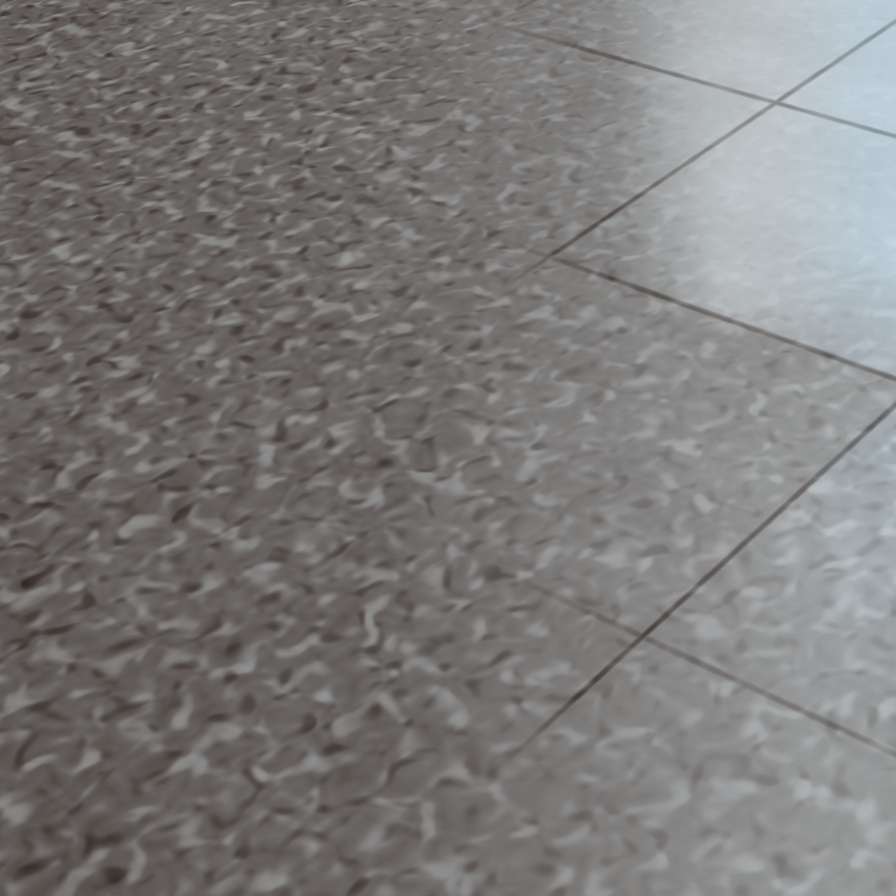
This texture is drawn by a three.js fragment shader. Its source:

```glsl
// Speckled vinyl floor tiles in perspective, with window glare at the upper right.
varying vec2 vUv;

vec2 hashGradient(vec2 cell) {
  vec2 h = vec2(dot(cell, vec2(127.1, 311.7)), dot(cell, vec2(269.5, 183.3)));
  return 2.0 * fract(sin(h) * 43758.5) - 1.0;
}

float gradientNoise(vec2 p) {
  vec2 i = floor(p);
  vec2 f = fract(p);
  vec2 s = f * f * f * (f * (f * 6.0 - 15.0) + 10.0);
  float a = dot(hashGradient(i), f);
  float b = dot(hashGradient(i + vec2(1.0, 0.0)), f - vec2(1.0, 0.0));
  float c = dot(hashGradient(i + vec2(0.0, 1.0)), f - vec2(0.0, 1.0));
  float d = dot(hashGradient(i + 1.0), f - 1.0);
  return mix(mix(a, b, s.x), mix(c, d, s.x), s.y);
}

// Distance to the nearest whole number
float toSeam(float t) {
  return abs(fract(t + 0.5) - 0.5);
}

// Pressed light and dark chips, roughly centred on zero
float chips(vec2 floorPos) {
  vec2 p = floorPos * vec2(19.0, 16.0);
  p += 0.6 * vec2(gradientNoise(p * 0.7 + 4.0), gradientNoise(p * 0.7 + 31.0));
  float coarse = gradientNoise(p);
  float fine = gradientNoise(p * 1.9 + 17.0);
  float light = smoothstep(0.0, 0.42, coarse + 0.35 * fine);
  float dark = smoothstep(0.05, 0.5, gradientNoise(p * 1.25 + 53.0) - 0.3 * fine);
  return 0.10 * light - 0.10 * dark + 0.06 * coarse + 0.07 * fine;
}

void main() {
  float x = vUv.x;
  float y = vUv.y;

  // Project the canvas onto the floor, one unit per tile
  float depth = 2.05 - y + 0.0566 * x;
  vec2 tile = vec2(3.64 * (0.2966 - y + 0.68 * x),
                   5.65 * (1.1277 - y - 0.28 * x)) / depth;

  // Light grows to the right; each tile catches the window differently
  float tone = 0.385 + 0.08 * x + 0.14 * smoothstep(0.35, 1.0, x) + 0.03 * (y - 0.5);
  float farRow = 1.0 - smoothstep(0.985, 1.015, tile.y);
  float rightColumn = smoothstep(0.985, 1.015, tile.x);
  float edgeWobble = 0.05 * gradientNoise(vUv * 7.0 + 9.0);
  float glare = farRow * smoothstep(0.67, 0.80, x + edgeWobble) * smoothstep(0.45, 0.75, y);
  float sheen = rightColumn * smoothstep(0.70, 1.0, x) * smoothstep(0.1, 0.55, y);
  tone += 0.15 * glare + 0.06 * sheen;

  // Broad mottling, then chips that wash out in the light
  tone += 0.035 * gradientNoise(tile * 3.5 + 2.0) + 0.02 * gradientNoise(vUv * 9.0);
  float contrast = mix(1.0, 0.6, smoothstep(0.35, 0.75, x));
  contrast *= 1.0 - 0.3 * smoothstep(0.6, 1.0, y) * smoothstep(0.3, 0.6, x);
  contrast *= 1.0 - 0.72 * glare;
  tone += contrast * chips(tile);
  tone += 0.012 * contrast * gradientNoise(vUv * vec2(110.0, 170.0));

  // Thin worn seams, lost in the dull left side
  vec2 seamDistance = vec2(toSeam(tile.x) / 4.4, toSeam(tile.y) / 5.87) * depth;
  seamDistance += 0.0007 * gradientNoise(vUv * 60.0);
  vec2 seam = 1.0 - smoothstep(vec2(0.0006), vec2(0.0040), seamDistance);
  seam.x *= smoothstep(0.54, 0.68, x);
  seam.y *= smoothstep(0.50, 0.76, x) * mix(1.0, 0.6, smoothstep(1.4, 1.6, tile.y));
  float wear = 0.8 + 0.5 * gradientNoise(vUv * 28.0 + 6.0);
  tone -= 0.22 * wear * max(seam.x, seam.y);

  // Warm grey in shade, cool grey in light
  vec3 color = tone + vec3(0.0, 0.12, 0.18) * (tone - 0.55);
  float cool = (glare + 0.6 * sheen) * smoothstep(0.82, 1.0, x);
  color += cool * vec3(-0.035, 0.005, 0.035);
  gl_FragColor = vec4(clamp(color, 0.0, 1.0), 1.0);
}
```
